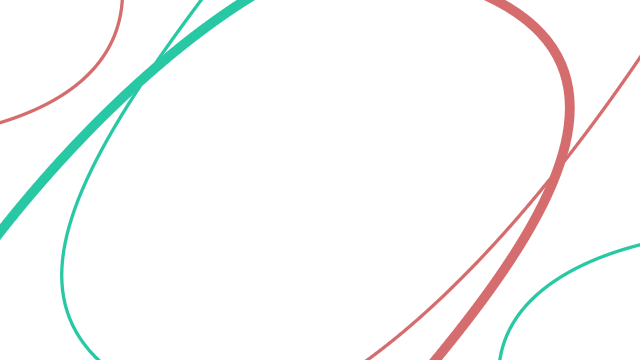
This background is drawn by a Shadertoy shader. Its source:

```glsl
// Draws sweeping red and green ribbons, thick and thin, across a white canvas.

const vec3 PAPER = vec3(1.0);
const vec3 RED = vec3(0.835, 0.427, 0.431);
const vec3 GREEN = vec3(0.16, 0.785, 0.645);
const float CANVAS_HEIGHT = 9.0;   // the canvas spans 16 by 9 units
const float THICK = 0.245;
const float THIN = 0.083;
const int SEGMENTS = 40;

float segmentDistance(vec2 p, vec2 a, vec2 b) {
    vec2 pa = p - a, ba = b - a;
    return length(pa - ba * clamp(dot(pa, ba) / dot(ba, ba), 0.0, 1.0));
}

vec2 bezierPoint(vec2 a, vec2 b, vec2 c, vec2 d, float t) {
    float s = 1.0 - t;
    return s * s * s * a + 3.0 * s * s * t * b + 3.0 * s * t * t * c + t * t * t * d;
}

// Distance to a cubic curve, followed as a chain of short segments
float curveDistance(vec2 p, vec2 a, vec2 b, vec2 c, vec2 d) {
    float nearest = 1e5;
    vec2 previous = a;
    for (int i = 1; i <= SEGMENTS; i++) {
        vec2 current = bezierPoint(a, b, c, d, float(i) / float(SEGMENTS));
        nearest = min(nearest, segmentDistance(p, previous, current));
        previous = current;
    }
    return nearest;
}

// Antialiased coverage of a stroke
float stroke(float dist, float width, float pixel) {
    return clamp(0.5 + (0.5 * width - dist) / pixel, 0.0, 1.0);
}

void mainImage(out vec4 fragColor, in vec2 fragCoord) {
    float pixel = CANVAS_HEIGHT / iResolution.y;
    vec2 p = fragCoord * pixel;

    // Green: broad upper-left sweep, long loop, lower-right arc
    float greenBroad = curveDistance(p, vec2(-0.25, 2.875), vec2(1.52, 5.19), vec2(3.96, 7.69), vec2(6.42, 9.17));
    float greenLoop = curveDistance(p, vec2(5.06, 9.04), vec2(1.81, 4.71), vec2(0.48, 1.85), vec2(2.50, -0.04));
    float greenArc = curveDistance(p, vec2(12.49, -0.04), vec2(12.69, 1.46), vec2(14.17, 2.42), vec2(16.04, 2.89));

    // Red: broad right loop, long diagonal, upper-left arc
    float redBroad = curveDistance(p, vec2(12.13, 9.12), vec2(16.14, 7.29), vec2(13.75, 3.44), vec2(10.73, -0.19));
    float redDiagonal = curveDistance(p, vec2(16.06, 7.65), vec2(14.04, 4.67), vec2(11.63, 1.77), vec2(9.13, -0.04));
    float redArc = curveDistance(p, vec2(3.06, 9.04), vec2(2.98, 7.50), vec2(1.83, 6.48), vec2(-0.04, 5.92));

    float green = max(stroke(greenBroad, THICK, pixel), stroke(min(greenLoop, greenArc), THIN, pixel));
    float red = max(stroke(redBroad, THICK, pixel), stroke(min(redDiagonal, redArc), THIN, pixel));

    vec3 color = mix(PAPER, GREEN, green);
    color = mix(color, RED, red);
    fragColor = vec4(color, 1.0);
}
```
